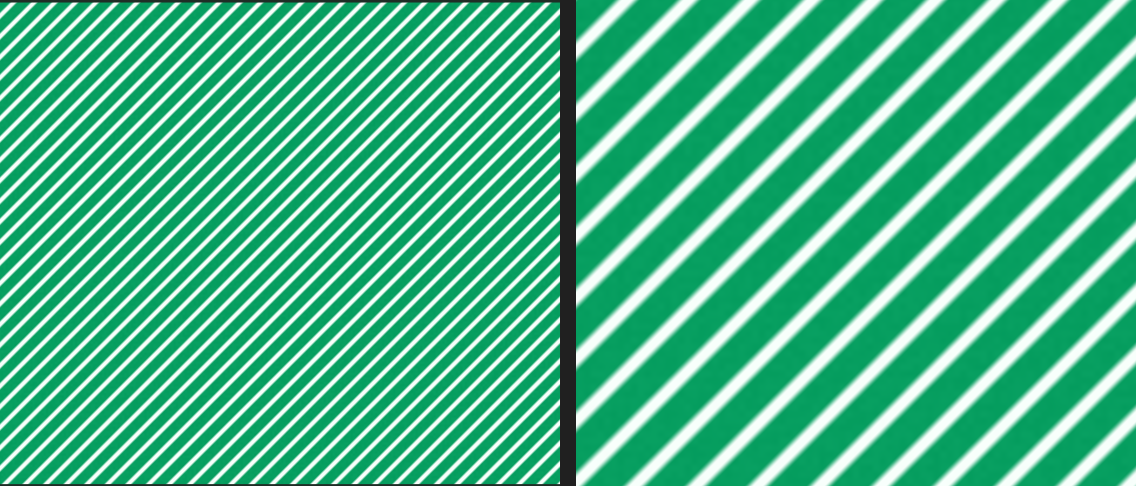
Left: the whole. Right: its middle third, enlarged.
Give the GLSL for this pattern, as a WebGL 1 fragment shader.

```glsl
precision highp float;
// Diagonal candy stripes: thin soft white lines rising to the right over green,
// made by folding a 45 degree coordinate, with faint mottling in the colour
// and a thin dark rule along the top and bottom edges.

uniform vec2 u_resolution;

#define STRIPES_ACROSS 27.23
#define STRIPE_PHASE 0.78
#define HALF_WIDTH 0.148
#define EDGE_SOFTNESS 0.085
#define MOTTLE 0.018
#define TOP_RULE 0.0045
#define BOTTOM_RULE 0.0032
#define GREEN vec3(0.025, 0.62, 0.375)
#define WHITE vec3(0.97, 1.0, 0.985)
#define RULE_COLOR vec3(0.12, 0.18, 0.15)

float hash(vec2 p) {
  p = fract(p * vec2(0.1031, 0.1137));
  p += dot(p, p.yx + 33.33);
  return fract((p.x + p.y) * p.x * 43.7);
}

float valueNoise(vec2 p) {
  vec2 cell = floor(p);
  vec2 f = fract(p);
  f = f * f * (3.0 - 2.0 * f);
  float low = mix(hash(cell), hash(cell + vec2(1.0, 0.0)), f.x);
  float high = mix(hash(cell + vec2(0.0, 1.0)), hash(cell + vec2(1.0, 1.0)), f.x);
  return mix(low, high, f.y);
}

// Coverage of the white line; pixel is one pixel in stripe periods.
float stripeMask(float diagonal, float pixel) {
  float dist = abs(fract(diagonal * STRIPES_ACROSS - STRIPE_PHASE + 0.5) - 0.5);
  float soft = max(EDGE_SOFTNESS, pixel);
  return 1.0 - smoothstep(HALF_WIDTH - soft, HALF_WIDTH + soft, dist);
}

void main() {
  // One unit is the canvas width; the diagonal starts at the upper left.
  float unit = 1.0 / u_resolution.x;
  vec2 pos = gl_FragCoord.xy * unit;
  float height = u_resolution.y * unit;
  float diagonal = pos.x + height - pos.y;

  // Stripes over the green ground
  float line = stripeMask(diagonal, unit * STRIPES_ACROSS);
  vec3 color = mix(GREEN, WHITE, line);

  // Faint unevenness, strongest in the ground
  float mottle = valueNoise(pos * 250.0) - 0.5;
  color += mottle * MOTTLE * (1.0 - 0.6 * line);

  // Dark rules along the upper and lower edges
  float edge = min(pos.y - BOTTOM_RULE, height - pos.y - TOP_RULE);
  float rule = 1.0 - smoothstep(-0.5 * unit, 0.5 * unit, edge);
  color = mix(color, RULE_COLOR, rule);

  gl_FragColor = vec4(clamp(color, 0.0, 1.0), 1.0);
}
```
